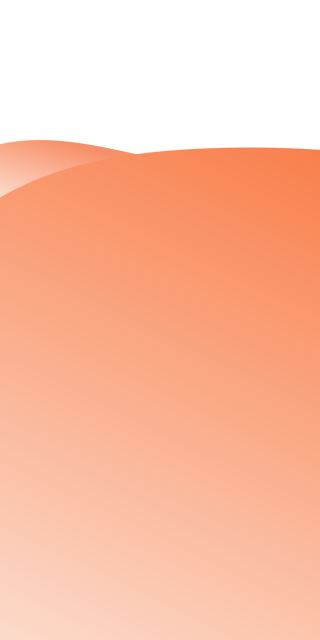
This background is drawn by a Shadertoy shader. Its source:

```glsl
const vec3 WHITE = vec3(1.0);
const vec3 PALE_PEACH = vec3(0.99, 0.858, 0.795);
const vec3 DEEP_ORANGE = vec3(0.975, 0.5, 0.3);
const vec3 SOFT_ORANGE = vec3(0.97, 0.565, 0.41);

// Crest height of the broad front hill
float frontHill(float x) {
    float u = x - 0.78;
    float u2 = u * u;
    return 0.7695 - 0.072 * u2 - 0.0927 * u2 * u2;
}

// Crest height of the small hill behind, levelling off to the right
float backHill(float x) {
    float u = min(x - 0.125, 0.6);
    return 0.7812 - u * u * (0.366 - 0.407 * u);
}

// Smooth coverage of the area below a crest
float below(float y, float crest, float edge) {
    return smoothstep(-edge, edge, crest - y);
}

// Slanted linear blend, rising from a base height over a given span
vec3 slantedGradient(vec2 p, float base, float slant, float span, vec3 low, vec3 high) {
    float t = (p.y - base + slant * p.x) / span;
    return mix(low, high, clamp(t, 0.0, 1.0));
}

void mainImage(out vec4 fragColor, in vec2 fragCoord) {
    vec2 uv = fragCoord / iResolution.xy;
    float edge = 0.75 / iResolution.y;

    vec3 backColor = slantedGradient(uv, 0.694, 0.15, 0.115, PALE_PEACH, SOFT_ORANGE);
    vec3 frontColor = slantedGradient(uv, 0.0, 0.24, 1.005, PALE_PEACH, DEEP_ORANGE);

    // Layers from back to front
    vec3 color = mix(WHITE, backColor, below(uv.y, backHill(uv.x), edge));
    color = mix(color, frontColor, below(uv.y, frontHill(uv.x), edge));
    fragColor = vec4(color, 1.0);
}
```
